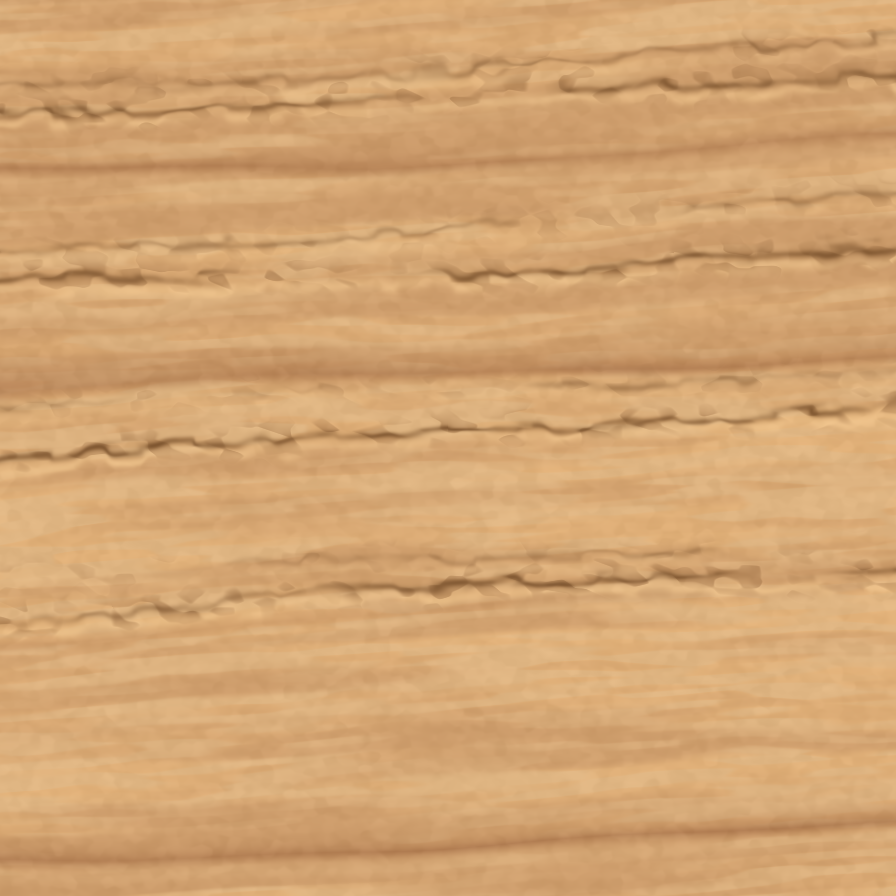
A WebGL 1 fragment shader for this texture:

```glsl
precision highp float;
uniform vec2 u_resolution;

float hash(vec2 c) {
  return fract(sin(dot(c, vec2(127.1, 311.7))) * 43758.5);
}

// Smooth cellular noise: random cell values blended by distance
float cells(vec2 p) {
  float total = 0.0;
  float weights = 0.0;
  for (int j = -1; j <= 1; j++) {
    for (int i = -1; i <= 1; i++) {
      vec2 cell = floor(p) + vec2(float(i), float(j));
      vec2 d = p - cell - vec2(hash(cell + 19.0), hash(cell + 57.0));
      float w = exp(-6.0 * dot(d, d));
      total += w * hash(cell);
      weights += w;
    }
  }
  return total / weights;
}

float ridge(float d, float width) {
  return exp(-d * d / (width * width));
}

void main() {
  vec2 p = gl_FragCoord.xy / u_resolution;

  // Height across the grain, which rises gently to the right
  float v = p.y - 0.05 * p.x + 0.005 * sin(p.x * 5.0 + p.y * 7.0)
          + 0.0015 * sin(p.x * 19.0 - p.y * 23.0);

  float patches = cells(vec2(p.x * 2.0, v * 8.0));
  float fibre = cells(vec2(p.x * 2.5, v * 42.0));
  float fine = cells(vec2(p.x * 12.0, v * 125.0));
  float grain = cells(p * vec2(85.0, 110.0));
  float speckle = cells(vec2(p.x * 48.0 + v * 25.0, v * 85.0));
  float ragged = cells(vec2(p.x * 32.0, v * 40.0));
  float breaks = cells(vec2(p.x * 5.0, v * 26.0));

  // Pale wood with streaks
  vec3 tan_ = vec3(0.805, 0.615, 0.422);
  vec3 honey = vec3(0.885, 0.695, 0.475);
  vec3 cream = vec3(0.875, 0.71, 0.51);
  float tone = 0.3 * patches + 0.45 * fibre + 0.25 * fine
             + 0.1 * cos((v - 0.2) * 6.2);
  vec3 color = mix(tan_, mix(honey, cream, smoothstep(0.3, 0.7, fine)),
                   smoothstep(0.2, 0.68, tone));

  // Soft brown growth bands, crisp below and fading above
  for (int i = 0; i < 4; i++) {
    float n = float(i);
    float d = v - 0.04 - 0.255 * n + 0.012 * sin(n * 2.0 + p.x * 2.0)
            + 0.006 * (fibre - 0.5);
    float band = smoothstep(-0.014, 0.003, d)
               * exp(-max(d, 0.0) / (0.008 + 0.018 * patches));
    float strength = (0.65 + 0.35 * cos(n * 2.6)) * (0.65 + 0.5 * breaks);
    color = mix(color, vec3(0.65, 0.44, 0.28), 0.95 * band * strength);
    color = mix(color, cream, 0.35 * ridge(d + 0.02, 0.008) * strength);
  }

  // Paired rows of ragged open pores with lit lower lips
  for (int i = 0; i < 8; i++) {
    float n = float(i);
    float row = 0.31 + 0.185 * floor(n / 2.0) + 0.042 * mod(n, 2.0);
    float d = v - row - 0.008 * sin(n * 2.3 + p.x * 2.5)
            + 0.014 * (ragged - 0.5);
    float strength = 0.7 + 0.3 * cos(n * 3.0);
    float open = strength * smoothstep(0.25, 0.6, breaks);
    float halo = strength * ridge(d, 0.016);
    color = mix(color, vec3(0.94, 0.77, 0.55),
                0.6 * strength * ridge(d + 0.011, 0.007) * (0.4 + ragged));
    color = mix(color, vec3(0.62, 0.44, 0.27),
                0.55 * halo * smoothstep(0.55, 0.8, speckle));
    color = mix(color, vec3(0.5, 0.34, 0.19),
                0.85 * open * ridge(d, 0.0042) * (0.4 + 0.8 * speckle));
  }

  color += 0.035 * (grain - 0.5) + 0.02 * (speckle - 0.5);
  gl_FragColor = vec4(clamp(color, 0.0, 1.0), 1.0);
}
```
